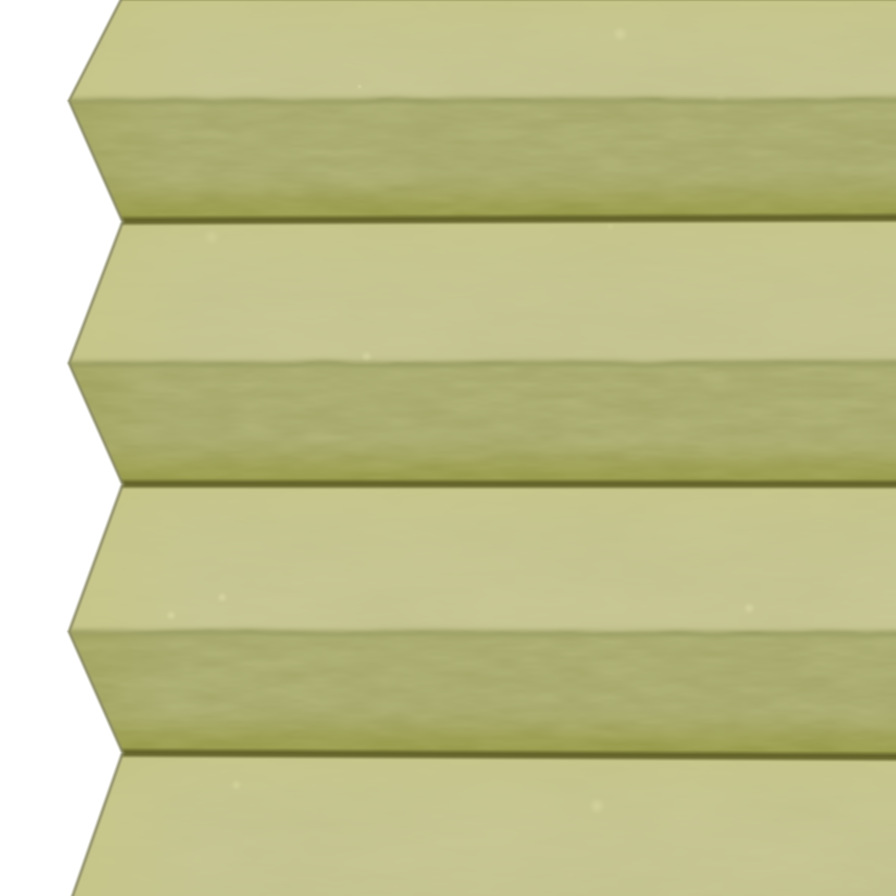
Give the GLSL for this texture, as a Shadertoy shader.

```glsl
#define FIRST_FOLD 0.2474
#define FOLD_STEP 0.2930
#define FOLD_GROWTH 0.0033
#define SHADE_HEIGHT 0.1350
#define RIDGE_X 0.0755
#define FOLD_X 0.1354
#define LINE_HALF 0.0030
#define GRAIN 0.050

const vec3 LIT = vec3(0.775, 0.773, 0.570);
const vec3 LIT_WARM = vec3(0.780, 0.775, 0.520);
const vec3 SHADE = vec3(0.672, 0.682, 0.442);
const vec3 SHADE_DEEP = vec3(0.615, 0.625, 0.315);
const vec3 RIDGE_LINE = vec3(0.590, 0.605, 0.370);
const vec3 FOLD_LINE = vec3(0.365, 0.365, 0.145);
const vec3 OUTLINE = vec3(0.540, 0.540, 0.410);

float hash(vec2 p) {
    vec3 q = fract(vec3(p.xyx) * 0.1031);
    q += dot(q, q.yzx + 33.33);
    return fract((q.x + q.y) * q.z);
}

float noise(vec2 p) {
    vec2 i = floor(p), f = fract(p);
    f = f * f * (3.0 - 2.0 * f);
    return mix(mix(hash(i), hash(i + vec2(1, 0)), f.x),
               mix(hash(i + vec2(0, 1)), hash(i + vec2(1, 1)), f.x), f.y);
}

// Fibres stretched along the pleats, centred on zero
float fibres(vec2 p) {
    float sum = 0.0, amp = 0.5;
    for (int i = 0; i < 3; i++) {
        sum += amp * (noise(p * vec2(25.0, 100.0) + 17.0 * float(i)) - 0.5);
        p *= 1.7;
        amp *= 0.65;
    }
    return sum;
}

// Depth of a fold below the top edge; spacing grows slightly downwards
float foldY(float k) {
    return k < 0.0 ? -0.004 : FIRST_FOLD + k * (FOLD_STEP + FOLD_GROWTH * (k - 1.0));
}

// Sparse pale flecks
float flecks(vec2 p) {
    vec2 cell = floor(p * 14.0), f = fract(p * 14.0);
    vec2 centre = 0.25 + 0.5 * vec2(hash(cell + 3.0), hash(cell + 9.0));
    float size = 0.05 + 0.10 * hash(cell + 21.0);
    return step(0.90, hash(cell + 40.0)) * (1.0 - smoothstep(0.0, size, length(f - centre)));
}

void mainImage(out vec4 fragColor, in vec2 fragCoord) {
    vec2 p = fragCoord / iResolution.xy;
    p.y = 1.0 - p.y;
    float px = 1.0 / iResolution.y;
    float grain = fibres(p);
    float wobble = 0.002 * (noise(vec2(p.x * 25.0, floor(p.y * 3.4))) - 0.5);

    // Lit faces with soft mottling
    vec3 col = LIT + 0.012 * (noise(p * vec2(9.0, 22.0)) - 0.5) + 0.012 * grain;
    col = mix(col, LIT_WARM, 0.6 * (1.0 - smoothstep(0.08, 0.24, p.x)));
    col += 0.05 * flecks(p);

    float edge = RIDGE_X;
    for (int i = -1; i < 4; i++) {
        float k = float(i);
        float fold = foldY(k), ridge = fold - SHADE_HEIGHT;
        float tilt = i < 0 ? 0.0 : 0.0045 * (k - 0.9) * p.x;
        float dFold = p.y - fold - tilt;
        float dRidge = p.y - ridge - 0.3 * tilt - wobble;

        // Warm glow under the fold
        col = mix(col, LIT_WARM, 0.7 * step(0.0, dFold) * exp(-max(dFold, 0.0) / 0.03));

        // Shaded face, deepening towards the fold
        vec3 face = mix(SHADE, SHADE_DEEP, smoothstep(-0.055, -0.004, dFold));
        face = mix(face, SHADE_DEEP, 0.35 * (1.0 - smoothstep(0.08, 0.2, p.x)));
        face += GRAIN * grain * vec3(1.0, 1.0, 1.2);
        float inFace = smoothstep(-0.002 - px, 0.002 + px, dRidge)
                     * (1.0 - smoothstep(-px, px, dFold));
        col = mix(col, face, inFace);

        // Crease lines
        float ridgeLine = exp(-pow(dRidge / 0.0045, 2.0));
        col = mix(col, RIDGE_LINE, ridgeLine * (0.65 + 0.5 * grain));
        float soft = dFold < 0.0 ? 0.006 : 0.004;
        float foldLine = 1.0 - smoothstep(LINE_HALF * 0.3, LINE_HALF + soft * 0.6 + px, abs(dFold));
        col = mix(col, FOLD_LINE, 0.9 * foldLine);

        // Zigzag side profile
        float above = foldY(k - 1.0);
        if (i >= 0 && p.y > above && p.y <= fold) {
            float h = p.y < ridge ? (ridge - p.y) / (ridge - above)
                                  : (p.y - ridge) / SHADE_HEIGHT;
            edge = mix(RIDGE_X, FOLD_X, h);
        }
    }

    // Outlined cut edge against white
    float inside = 0.91 * (p.x - edge);
    col = mix(col, OUTLINE, 0.85 * (1.0 - smoothstep(0.001, 0.004 + px, inside)));
    col = mix(vec3(1.0), col, smoothstep(-0.001 - px, 0.001 + px, inside));
    fragColor = vec4(col, 1.0);
}
```
